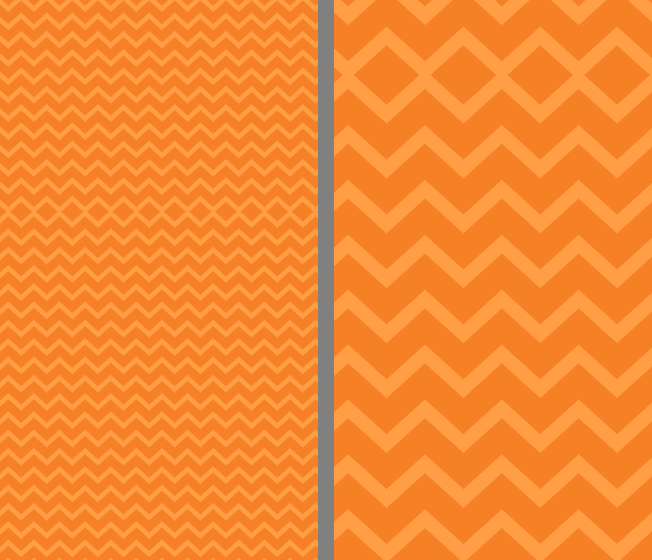
Left, the full canvas; right, a detail of the centre.
Reproduce this pattern procedurally as a WebGL 1 fragment shader.

```glsl
precision highp float;
// Light orange chevron stripes on orange, mirrored about a seam that forms a row of diamonds.

uniform vec2 u_resolution;

// Lengths are fractions of the canvas height.
const vec3 GROUND_COLOR = vec3(0.96, 0.50, 0.15);
const vec3 STRIPE_COLOR = vec3(1.00, 0.62, 0.27);
const float ZIGZAG_WIDTH = 0.04573;  // one full zigzag across
const float ZIGZAG_RISE = 0.0207;    // centre line, peak to valley
const float ROW_SPACING = 0.03268;
const float STRIPE_HEIGHT = 0.0112;  // thickness measured vertically
const float PEAK_X = 0.0148;         // first corner that touches the seam
const float SEAM_Y = 0.622;
const float SEAM_GAP = 0.0026;       // seam to the nearest centre line

// Triangle wave: 0 at whole numbers, 1 halfway between them.
float triangleWave(float t) {
  return 1.0 - abs(2.0 * fract(t) - 1.0);
}

// Signed distance to the nearest chevron stripe, negative inside.
float chevronDistance(vec2 p) {
  float centerLine = SEAM_GAP + ZIGZAG_RISE * triangleWave((p.x - PEAK_X) / ZIGZAG_WIDTH);
  float row = (abs(p.y - SEAM_Y) - centerLine) / ROW_SPACING;
  float vertical = abs(fract(row + 0.5) - 0.5) * ROW_SPACING;

  // Turn the vertical offset into a distance across the sloping stripe.
  float slope = 2.0 * ZIGZAG_RISE / ZIGZAG_WIDTH;
  return (vertical - 0.5 * STRIPE_HEIGHT) * inversesqrt(1.0 + slope * slope);
}

void main() {
  vec2 p = gl_FragCoord.xy / u_resolution.y;
  float pixel = 1.0 / u_resolution.y;
  float stripe = 1.0 - smoothstep(-0.7 * pixel, 0.7 * pixel, chevronDistance(p));
  gl_FragColor = vec4(mix(GROUND_COLOR, STRIPE_COLOR, stripe), 1.0);
}
```
